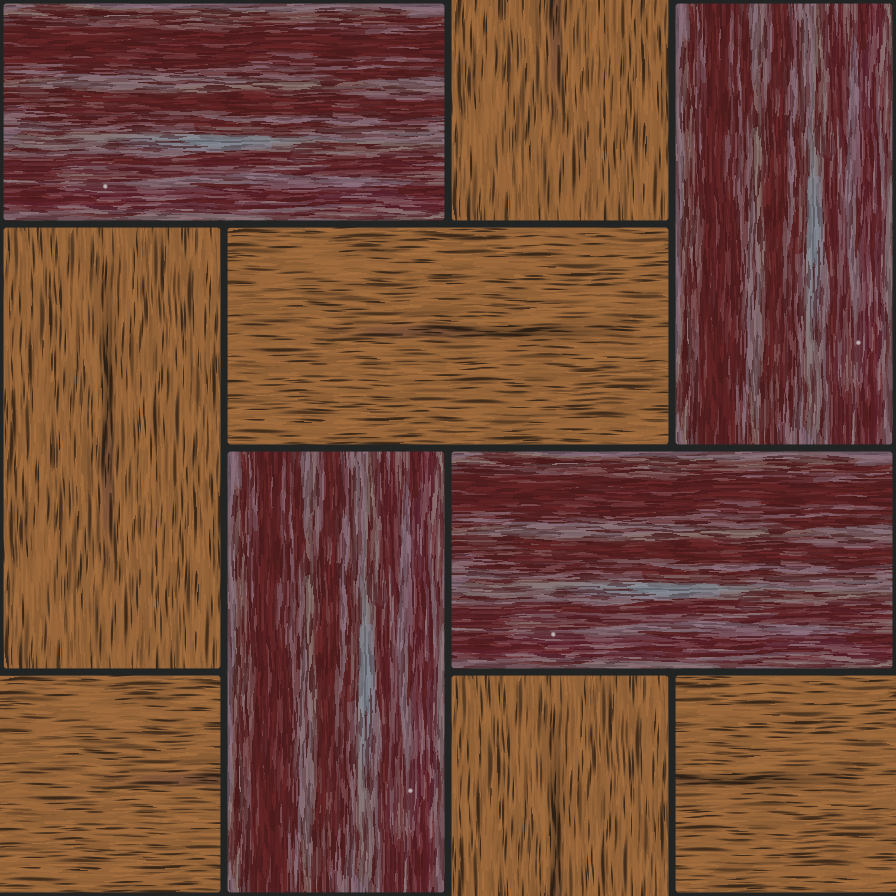
Write a three.js fragment shader that draws this pattern.

```glsl
// Herringbone parquet of brown wood and red-grey streaked planks with dark joints.
varying vec2 vUv;

vec2 hash2(vec2 p) {
  return fract(sin(vec2(dot(p, vec2(127.1, 311.7)), dot(p, vec2(269.5, 183.3)))) * 43758.5);
}

// Cellular noise: x = distance to the nearest point, y = random value of its cell.
vec2 cells(vec2 p) {
  vec2 id = floor(p), nearest = vec2(9.0, 0.0);
  for (int j = -1; j <= 1; j++) {
    for (int i = -1; i <= 1; i++) {
      vec2 cell = id + vec2(float(i), float(j));
      vec2 point = hash2(cell);
      float d = length(cell + point - p);
      if (d < nearest.x) nearest = vec2(d, hash2(cell + 37.0).x);
    }
  }
  return nearest;
}

float band(float x, float center, float width) {
  float d = (x - center) / width;
  return exp(-d * d);
}

float roundedBox(vec2 p, vec2 halfSize, float radius) {
  vec2 q = abs(p) - halfSize + radius;
  return length(max(q, 0.0)) + min(max(q.x, q.y), 0.0) - radius;
}

// Grain coordinates: x runs 0..2 along the plank, y runs 0..1 across it.
vec3 brownWood(vec2 g) {
  float knot = band(g.x, 1.35, 0.33) * band(g.y, 0.48, 0.025);
  float blush = band(g.x, 0.85, 0.25) * band(g.y, 0.48, 0.025);
  float fiber = cells(g * vec2(8.0, 100.0)).y;
  vec3 color = vec3(0.6, 0.4, 0.225) * (0.9 + 0.16 * fiber);
  color = mix(color, vec3(0.42, 0.27, 0.23), 0.6 * blush);

  // Dark pores in three sizes, crowded around the knot
  float pores = 0.0;
  for (int i = 0; i < 3; i++) {
    float size = float(i);
    vec2 c = cells(g * vec2(2.6 + 1.7 * size, 38.0 + 24.0 * size) + 19.0 * size);
    float density = 0.42 + 0.12 * sin(g.y * 17.0 + size) + 0.9 * knot;
    float dash = 1.0 - smoothstep(0.12, 0.48, c.x);
    pores = max(pores, dash * (1.0 - smoothstep(0.0, density, c.y)));
  }
  return mix(color, vec3(0.15, 0.105, 0.07), clamp(0.85 * pores + 0.45 * knot, 0.0, 0.95));
}

vec3 redWood(vec2 g) {
  float broad = cells(g * vec2(1.6, 27.0)).y;
  float thread = cells(g * vec2(3.5, 58.0) + 11.0).y;
  float fine = cells(g * vec2(10.0, 115.0) + 23.0).y;

  // Weathered bands across the plank, broken up by threads
  float grey = 0.33 + 0.4 * band(g.y, 0.02, 0.07) - 0.3 * band(g.y, 0.21, 0.08)
    + 0.3 * band(g.y, 0.37, 0.045) - 0.15 * band(g.y, 0.48, 0.04)
    + 0.4 * band(g.y, 0.63, 0.07) + 0.25 * band(g.y, 0.8, 0.035)
    + 0.35 * band(g.y, 0.98, 0.04);
  grey += 0.35 * (broad - 0.5) + 0.45 * (thread - 0.5) + 0.4 * (fine - 0.5);

  vec3 red = mix(vec3(0.35, 0.125, 0.13), vec3(0.41, 0.13, 0.2), smoothstep(0.45, 0.9, g.y) * thread);
  vec3 pale = mix(vec3(0.46, 0.39, 0.37), vec3(0.47, 0.37, 0.42), broad);
  pale = mix(pale, vec3(0.45, 0.48, 0.52), band(g.y, 0.63, 0.04) * band(g.x, 0.95, 0.4));
  vec3 color = mix(red, pale, smoothstep(0.15, 0.85, grey)) * (0.82 + 0.34 * fine);

  // Pale fleck
  float fleck = 1.0 - smoothstep(0.004, 0.014, length(g - vec2(0.47, 0.83)));
  return mix(color, vec3(0.75, 0.7, 0.7), fleck);
}

void main() {
  // Four by four squares, rows counted downward; each plank covers two squares
  vec2 p = vec2(vUv.x, 1.0 - vUv.y) * 4.0;
  vec2 cell = floor(p), f = fract(p);
  float lane = floor(mod(cell.x - cell.y + 4.5, 4.0));
  bool horizontal = lane < 2.0;
  vec2 plank = horizontal ? vec2(f.x + lane, f.y) : vec2(lane - 1.0 - f.y, f.x);
  bool isRed = horizontal ? mod(cell.y, 2.0) < 0.5 : mod(cell.x, 2.0) > 0.5;

  // The plank that crosses the canvas side has its grain shifted by one square
  vec2 grain = plank;
  if (horizontal && cell.y > 2.5) grain.x = mod(grain.x + 1.0, 2.0);
  grain.y += 0.003 * sin(grain.x * 9.0 + grain.y * 14.0) + 0.0015 * sin(grain.x * 23.0);

  vec3 color = isRed ? redWood(grain) : brownWood(grain);
  float edge = roundedBox(plank - vec2(1.0, 0.5), vec2(0.984, 0.484), 0.014);
  color = mix(color, vec3(0.135, 0.14, 0.14), smoothstep(-0.004, 0.004, edge));
  gl_FragColor = vec4(color, 1.0);
}
```
